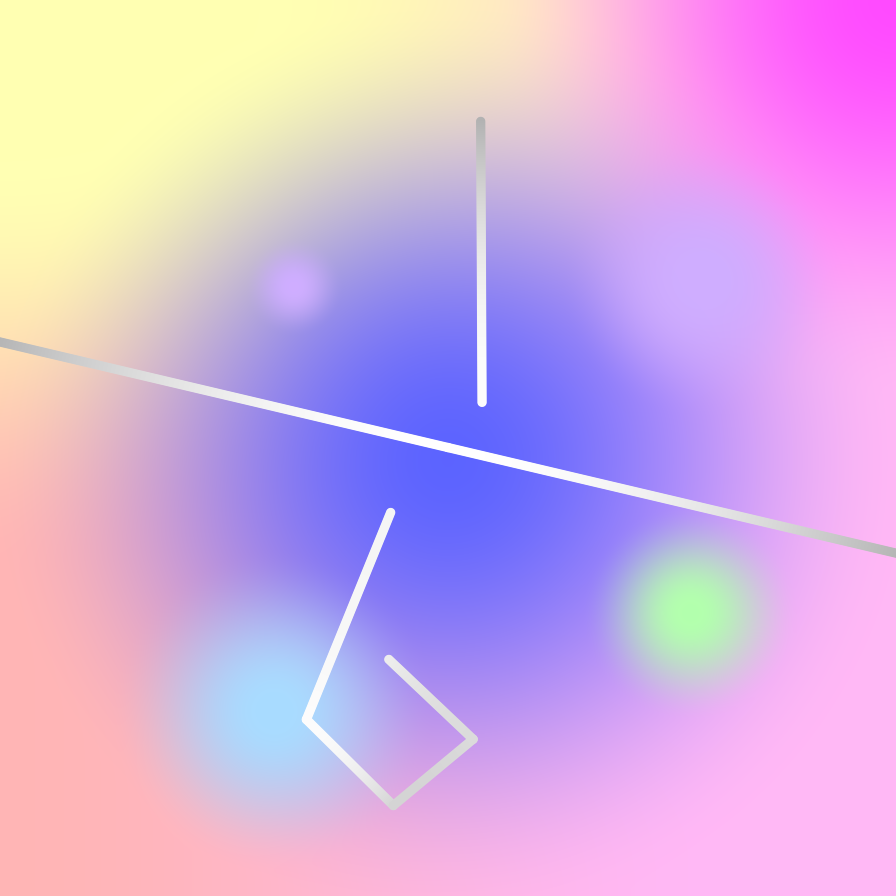
Give the GLSL for this background, as a Shadertoy shader.

```glsl
#define STROKE_HALF_WIDTH 0.0052
#define GLOW_RADIUS 0.52
#define GLOW_CENTER vec2(0.5, 0.486)
#define BLUE vec3(0.36, 0.39, 1.0)
#define YELLOW vec3(1.0, 1.0, 0.70)
#define MAGENTA vec3(1.0, 0.29, 1.0)
#define SALMON vec3(1.0, 0.71, 0.71)
#define PINK vec3(1.0, 0.72, 0.96)
#define LILAC vec3(0.81, 0.68, 1.0)
#define SKY vec3(0.66, 0.86, 1.0)
#define GREEN vec3(0.70, 1.0, 0.68)

// Weight that fades from 1 at the inner distance to 0 at the outer one
float fade(float inner, float outer, float d) {
    return 1.0 - smoothstep(inner, outer, d);
}

// Corner colours under a round blue glow
vec3 backdrop(vec2 p) {
    vec3 color = mix(SALMON, PINK, smoothstep(0.0, 0.8, p.x));
    vec2 fromTopLeft = (p - vec2(0.0, 1.0)) * vec2(0.62, 1.0);
    color = mix(color, YELLOW, fade(0.18, 0.64, length(fromTopLeft)));
    color = mix(color, MAGENTA, fade(0.0, 0.45, distance(p, vec2(1.0))));
    return mix(color, BLUE, fade(0.0, GLOW_RADIUS, distance(p, GLOW_CENTER)));
}

// Soft disc
vec3 addBlob(vec3 color, vec2 p, vec2 center, float radius, vec3 tint) {
    return mix(color, tint, fade(0.08 * radius, radius, distance(p, center)));
}

// Round-capped stroke, its grey shade running from a to b
vec3 addStroke(vec3 color, vec2 p, vec2 a, vec2 b, vec2 shades, float pixel) {
    vec2 ab = b - a;
    float h = clamp(dot(p - a, ab) / dot(ab, ab), 0.0, 1.0);
    float d = length(p - a - h * ab) - STROKE_HALF_WIDTH;
    float shade = mix(shades.x, shades.y, h * h);
    return mix(color, vec3(shade), fade(-0.6 * pixel, 0.6 * pixel, d));
}

void mainImage(out vec4 fragColor, in vec2 fragCoord) {
    float pixel = 1.0 / min(iResolution.x, iResolution.y);
    vec2 p = (fragCoord - 0.5 * iResolution.xy) * pixel + 0.5;
    vec3 color = backdrop(p);

    // Soft discs
    color = addBlob(color, p, vec2(0.783, 0.688), 0.158, LILAC);
    color = addBlob(color, p, vec2(0.328, 0.680), 0.056, LILAC);
    color = addBlob(color, p, vec2(0.771, 0.316), 0.122, GREEN);
    color = addBlob(color, p, vec2(0.306, 0.206), 0.182, SKY);

    // Long diagonal, bright in the middle, and the upright stroke
    vec2 middle = vec2(0.5, 0.5005);
    vec2 reach = vec2(0.51, -0.1202);
    color = addStroke(color, p, middle, middle - reach, vec2(1.0, 0.70), pixel);
    color = addStroke(color, p, middle, middle + reach, vec2(1.0, 0.70), pixel);
    color = addStroke(color, p, vec2(0.538, 0.551), vec2(0.5365, 0.8645),
                      vec2(0.99, 0.70), pixel);

    // Open hook: corner position and shade
    vec3 hook[5] = vec3[5](
        vec3(0.436, 0.428, 0.96), vec3(0.342, 0.197, 0.99),
        vec3(0.439, 0.101, 0.83), vec3(0.528, 0.175, 0.86),
        vec3(0.434, 0.264, 0.93));
    for (int i = 0; i < 4; i++) {
        vec3 a = hook[i], b = hook[i + 1];
        color = addStroke(color, p, a.xy, b.xy, vec2(a.z, b.z), pixel);
    }

    fragColor = vec4(color, 1.0);
}
```
